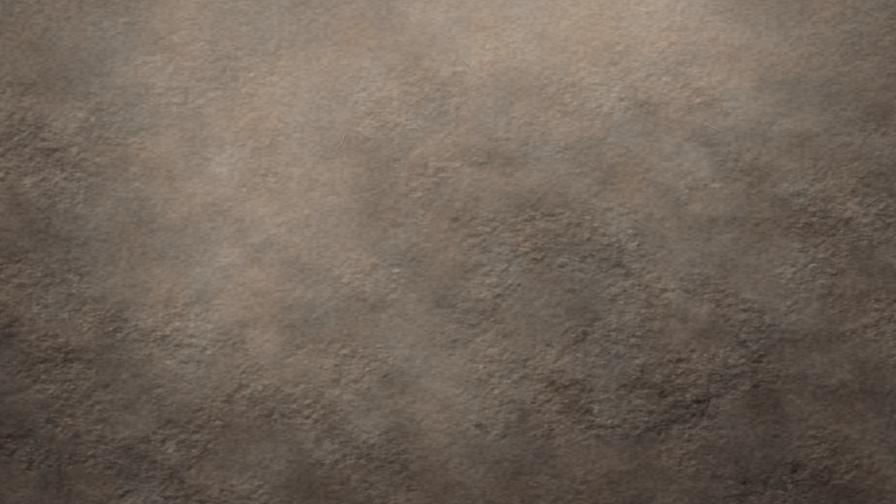
Give the GLSL for this texture, as a Shadertoy shader.

```glsl
// Weathered taupe plaster wall: soft light from above fading to a dark, stained base.
// Broad light pools set the tone; warped noise adds stains, and a fine embossed
// height field with sparse flecks, pits and scratches gives the worn surface.

#define CLOUD_DEPTH 0.11
#define MOTTLE_DEPTH 0.14
#define RELIEF_DEPTH 0.27
#define GRAIN_DEPTH 0.055
#define PIT_DEPTH 0.06
#define FLECK_DEPTH 0.06
#define SCRATCH_COUNT 9
#define SCRATCH_DEPTH 0.05
#define TINT_DEPTH 0.13
#define DARK_TINT vec3(1.0, 0.86, 0.76)
#define LIGHT_TINT vec3(1.0, 0.90, 0.805)

// Integer hash, result in 0..1
float hash(vec2 cell) {
    uvec2 q = uvec2(ivec2(cell)) * uvec2(1597334673u, 3812015801u);
    uint n = (q.x ^ q.y) * 1597334673u;
    n = (n ^ (n >> 15)) * 2246822519u;
    n ^= n >> 13;
    return float(n >> 8) / 16777216.0;
}

float noise(vec2 p) {
    vec2 i = floor(p), f = fract(p);
    f = f * f * (3.0 - 2.0 * f);
    float low = mix(hash(i), hash(i + vec2(1, 0)), f.x);
    float high = mix(hash(i + vec2(0, 1)), hash(i + vec2(1, 1)), f.x);
    return mix(low, high, f.y);
}

// Layered noise, centred on zero
float fbm(vec2 p, int octaves) {
    float sum = 0.0, amp = 0.5;
    for (int i = 0; i < octaves; i++) {
        sum += amp * (noise(p) - 0.5);
        p = mat2(0.8, 0.6, -0.6, 0.8) * p * 2.03 + 17.3;
        amp *= 0.52;
    }
    return sum;
}

float pool(vec2 p, vec2 centre, vec2 radius) {
    vec2 d = (p - centre) / radius;
    return exp(-dot(d, d));
}

// Broad lighting: x runs from 0 to the aspect ratio, y from 0 to 1
float lighting(vec2 p, float aspect) {
    float tone = mix(0.30, 0.46, smoothstep(0.0, 0.9, p.y));
    tone += 0.18 * pool(p, vec2(1.17, 1.02), vec2(0.58, 0.37));
    tone += 0.12 * pool(p, vec2(0.46, 0.65), vec2(0.27, 0.40));
    tone += 0.09 * pool(p, vec2(0.85, 0.30), vec2(0.55, 0.28));
    tone -= 0.02 * pool(p, vec2(0.90, 0.62), vec2(0.25, 0.15));
    tone -= (0.03 + 0.08 * p.y) * smoothstep(aspect - 0.55, aspect, p.x);
    return tone - 0.04 * (1.0 - smoothstep(0.0, 0.36, p.x));
}

// Fine crusty height field, slightly stretched sideways
float crust(vec2 p) {
    return fbm(p * vec2(72.0, 100.0) + 5.0, 2);
}

// Short bent scratches, lit on one side and shaded on the other
float scratches(vec2 p, float aspect) {
    float sum = 0.0;
    for (int i = 0; i < SCRATCH_COUNT; i++) {
        float id = float(i);
        vec2 centre = vec2(hash(vec2(id, 71)) * aspect, 0.2 + 0.7 * hash(vec2(id, 72)));
        float angle = (hash(vec2(id, 73)) - 0.5) * 2.0;
        float reach = mix(0.010, 0.028, hash(vec2(id, 74)));
        vec2 d = mat2(cos(angle), -sin(angle), sin(angle), cos(angle)) * (p - centre);
        d.y += 5.0 * d.x * d.x + 0.008 * (noise(p * 90.0) - 0.5);
        float fade = 1.0 - smoothstep(0.4 * reach, reach, abs(d.x));
        float lit = exp(-pow((d.y - 0.0016) / 0.0016, 2.0));
        float shade = exp(-pow((d.y + 0.0016) / 0.0018, 2.0));
        sum += fade * (0.8 * lit - shade);
    }
    return sum;
}

void mainImage(out vec4 fragColor, in vec2 fragCoord) {
    vec2 p = fragCoord / iResolution.y;
    float aspect = iResolution.x / iResolution.y;

    // Light pools with ragged edges
    vec2 warp = vec2(fbm(p * 4.0 + 31.0, 5), fbm(p * 4.0 + 63.0, 5));
    float tone = lighting(p + 0.15 * warp, aspect);
    float wear = 1.0 - 0.55 * smoothstep(0.65, 1.0, p.y);

    // Cloudy stains and smaller blotches
    tone += CLOUD_DEPTH * fbm(p * vec2(4.5, 5.0) + warp + 9.0, 5) * mix(0.6, 1.0, wear);
    tone += MOTTLE_DEPTH * fbm(p * vec2(15.0, 22.0) + warp * 2.0 + 40.0, 4) * wear;

    // Embossed crust gathered in patches
    float patches = smoothstep(-0.05, 0.14, fbm(p * vec2(8.0, 11.0) + 80.0, 4));
    float slope = crust(p) - crust(p + vec2(-0.0024, 0.0034));
    tone += RELIEF_DEPTH * slope * mix(0.4, 1.0, patches) * wear;

    // Dark pits, denser towards the base and the right side; pale flecks on the crust
    float decay = clamp(0.9 - p.y + 0.25 * p.x / aspect, 0.0, 1.0);
    float pits = smoothstep(0.14, 0.25, fbm(p * vec2(52.0, 74.0) + 120.0, 3));
    float flecks = smoothstep(0.17, 0.27, fbm(p * vec2(60.0, 95.0) + 260.0, 2));
    tone -= PIT_DEPTH * pits * decay * mix(0.4, 1.0, patches);
    tone += FLECK_DEPTH * flecks * patches * wear;

    // Scratches and fine horizontal grain
    tone += SCRATCH_DEPTH * scratches(p, aspect);
    tone += GRAIN_DEPTH * (noise(p * vec2(130.0, 210.0) + 200.0) - 0.5);

    // Brown-grey colour with faint rusty and cool areas
    vec3 colour = tone * mix(DARK_TINT, LIGHT_TINT, smoothstep(0.27, 0.45, tone));
    float rust = fbm(p * 13.0 + warp * 2.0 + 150.0, 5);
    colour *= 1.0 + TINT_DEPTH * rust * vec3(0.5, -0.2, -0.8);
    fragColor = vec4(clamp(colour, 0.0, 1.0), 1.0);
}
```
